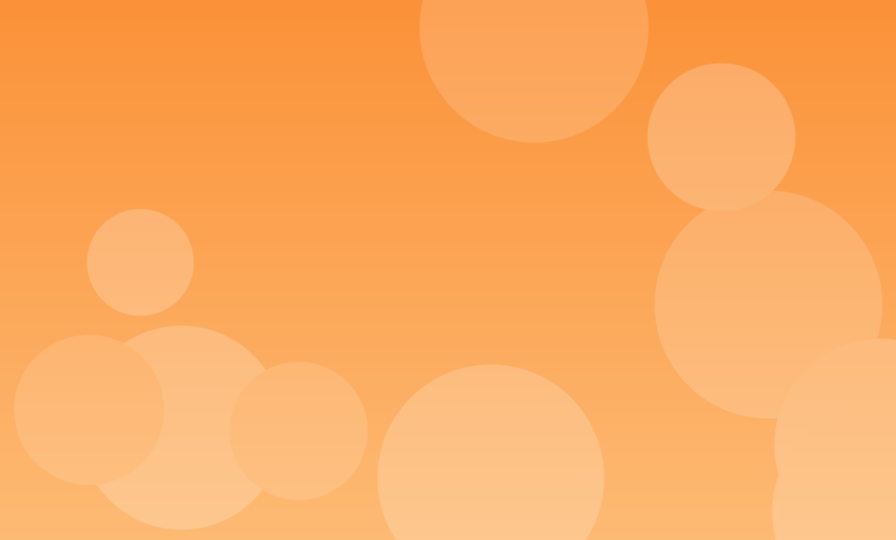
Reproduce this background procedurally as a Shadertoy shader.

```glsl
// Pale translucent discs over a vertical orange gradient.
// Each disc lightens the plain gradient and covers the discs below it,
// so overlaps show clean edges. Lengths are in canvas heights.

#define TOP_COLOR    vec3(0.984, 0.569, 0.220)
#define BOTTOM_COLOR vec3(0.992, 0.730, 0.455)
#define DISC_TINT    vec3(1.0)
#define EDGE_WIDTH   0.004
#define BAND_COUNT   28.0
#define BAND_AMOUNT  0.25
#define DISC_COUNT   10

// Discs from back to front: centre x, centre y, radius, opacity
const vec4 DISCS[DISC_COUNT] = vec4[DISC_COUNT](
    vec4(0.989, 0.948, 0.212, 0.15),
    vec4(1.423, 0.436, 0.211, 0.155),
    vec4(1.336, 0.746, 0.137, 0.21),
    vec4(0.260, 0.514, 0.099, 0.205),
    vec4(0.336, 0.208, 0.189, 0.20),
    vec4(0.165, 0.241, 0.139, 0.12),
    vec4(0.553, 0.202, 0.128, 0.13),
    vec4(0.909, 0.115, 0.210, 0.185),
    vec4(1.631, 0.176, 0.197, 0.19),
    vec4(1.627, 0.052, 0.197, 0.185)
);

// Vertical gradient with faint horizontal banding
vec3 gradient(float height) {
    float banded = (floor(height * BAND_COUNT) + 0.5) / BAND_COUNT;
    return mix(BOTTOM_COLOR, TOP_COLOR, mix(height, banded, BAND_AMOUNT));
}

// Smooth coverage of a disc, at least one pixel wide at the rim
float discMask(vec2 p, vec2 center, float radius) {
    float halfEdge = 0.5 * max(EDGE_WIDTH, 1.5 / iResolution.y);
    return 1.0 - smoothstep(-halfEdge, halfEdge, length(p - center) - radius);
}

void mainImage(out vec4 fragColor, in vec2 fragCoord) {
    vec2 p = fragCoord / iResolution.y;
    vec3 background = gradient(p.y);
    vec3 color = background;

    // Layer the discs
    for (int i = 0; i < DISC_COUNT; i++) {
        vec4 disc = DISCS[i];
        vec3 discColor = mix(background, DISC_TINT, disc.w);
        color = mix(color, discColor, discMask(p, disc.xy, disc.z));
    }

    fragColor = vec4(color, 1.0);
}
```
